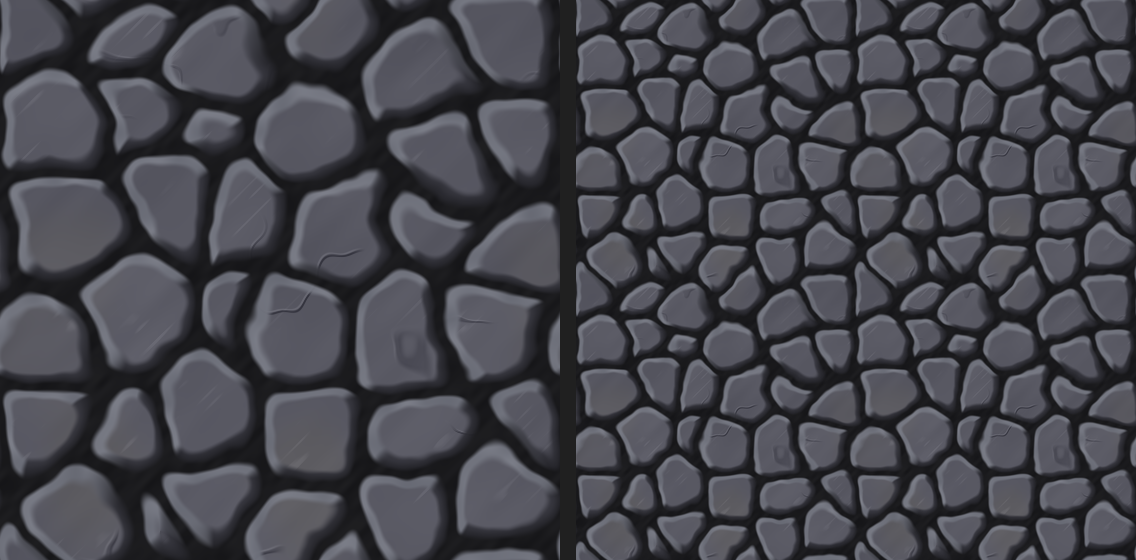
Left: one tile. Right: repeated 2 by 2.
Write a three.js fragment shader that draws this texture.

```glsl
// Hand-painted cobblestones in dark mortar: a wrapping weighted Voronoi diagram
// whose cell borders are blended by a soft minimum into rounded, bevelled stones.
// Light comes from the upper left; brush strokes and cracks come from wrapping noise.
varying vec2 vUv;

const float CELLS = 6.0;

float hash(vec2 p) {
  return fract(sin(dot(p, vec2(127.1, 311.7))) * 43758.5453);
}

// Value noise that repeats every "period" lattice steps
float noise(vec2 p, vec2 period) {
  vec2 i = floor(p), f = fract(p);
  f = f * f * (3.0 - 2.0 * f);
  vec2 a = mod(i, period), b = mod(i + 1.0, period);
  return mix(mix(hash(a), hash(vec2(b.x, a.y)), f.x),
             mix(hash(vec2(a.x, b.y)), hash(b), f.x), f.y);
}

float tileNoise(vec2 uv, float repeats) {
  return noise(uv * repeats + 0.37, vec2(repeats));
}

// Noise stretched along the rising diagonal; whole factors keep it tiling
float strokes(vec2 uv, float along, float across) {
  return noise(vec2(uv.x + uv.y, uv.x - uv.y) * vec2(along, across), vec2(along, across));
}

// Stone centre in xy, size weight in z
vec3 stoneSite(vec2 cell) {
  vec2 id = mod(cell, CELLS);
  vec2 jitter = vec2(hash(id + 3.1), hash(id + 17.7));
  return vec3(cell + 0.1 + 0.8 * jitter, 0.24 * hash(id + 41.3));
}

// Returns outward edge direction in xy, distance to the border in z, stone seed in w
vec4 stones(vec2 p) {
  vec2 base = floor(p), ownCell = base;
  vec3 own = vec3(0.0);
  float nearest = 1e3;
  for (int y = -2; y <= 2; y++) {
    for (int x = -2; x <= 2; x++) {
      vec2 cell = base + vec2(float(x), float(y));
      vec3 site = stoneSite(cell);
      vec2 r = site.xy - p;
      float power = dot(r, r) - site.z;
      if (power < nearest) {
        nearest = power;
        own = site;
        ownCell = cell;
      }
    }
  }
  float sum = 1e-9;
  vec2 outward = vec2(0.0);
  for (int y = -2; y <= 2; y++) {
    for (int x = -2; x <= 2; x++) {
      vec3 site = stoneSite(base + vec2(float(x), float(y)));
      vec2 gap = site.xy - own.xy, r = site.xy - p;
      float span = length(gap);
      if (span > 0.001) {
        float border = (dot(r, r) - site.z - nearest) / (2.0 * span);
        float pull = exp(-14.0 * border);
        sum += pull;
        outward += pull * gap / span;
      }
    }
  }
  outward /= length(outward) + 1e-9;
  return vec4(outward, -log(sum) / 14.0, hash(mod(ownCell, CELLS) + 71.9));
}

// Thin broken lines along the mid level of a wobbly noise
float crack(vec2 uv) {
  vec2 q = uv + 0.022 * vec2(tileNoise(uv, 23.0), tileNoise(uv + 0.41, 29.0));
  float line = 1.0 - smoothstep(0.006, 0.028, abs(tileNoise(q, 9.0) - 0.5));
  return line * smoothstep(0.60, 0.74, tileNoise(uv + 0.23, 8.0));
}

void main() {
  vec2 uv = vUv;

  // Uneven, hand-drawn outlines
  vec2 wobble = vec2(tileNoise(uv, 11.0), tileNoise(uv + 0.53, 11.0)) - 0.5;
  vec2 ripple = vec2(tileNoise(uv, 34.0), tileNoise(uv + 0.29, 34.0)) - 0.5;
  vec4 stone = stones(uv * CELLS + 0.24 * wobble + 0.045 * ripple);
  float depth = stone.z;

  // Flat face with soft tint, diagonal brush marks and fine scratches
  float cloud = tileNoise(uv, 7.0);
  float brush = strokes(uv, 5.0, 24.0) - 0.5;
  float scratch = smoothstep(0.80, 0.95, strokes(uv, 9.0, 80.0))
                * smoothstep(0.50, 0.75, tileNoise(uv + 0.61, 13.0));
  vec3 face = vec3(0.35, 0.35, 0.39) + 0.025 * (stone.w - 0.5);
  face += 0.025 * (cloud - 0.5) + 0.025 * brush + 0.045 * scratch;
  face += vec3(0.012, 0.008, -0.012) * smoothstep(0.6, 0.9, tileNoise(uv + 0.17, 5.0));
  face -= 0.13 * crack(uv) - 0.07 * crack(uv + vec2(0.0025, -0.0025));

  // Painted bevel: pale towards the light, dark away from it
  float dab = tileNoise(uv, 27.0);
  float facing = dot(stone.xy, vec2(-0.74, 0.67)) + 0.14;
  vec3 pale = mix(vec3(0.41, 0.42, 0.46), vec3(0.50, 0.51, 0.55), dab);
  vec3 shade = mix(vec3(0.13, 0.13, 0.15), vec3(0.20, 0.20, 0.23), smoothstep(0.06, 0.16, depth));
  vec3 bevel = mix(shade, pale, smoothstep(-0.28, 0.38, facing));
  float rim = 1.0 - smoothstep(0.125, 0.19, depth + 0.05 * (dab - 0.5));
  vec3 color = mix(face, bevel, 0.93 * rim);

  // Mortar with faint brushed grain
  vec3 mortar = vec3(0.10, 0.10, 0.11) + 0.035 * (strokes(uv, 20.0, 60.0) - 0.5);
  color = mix(mortar, color, smoothstep(0.028, 0.085, depth));

  gl_FragColor = vec4(color, 1.0);
}
```
